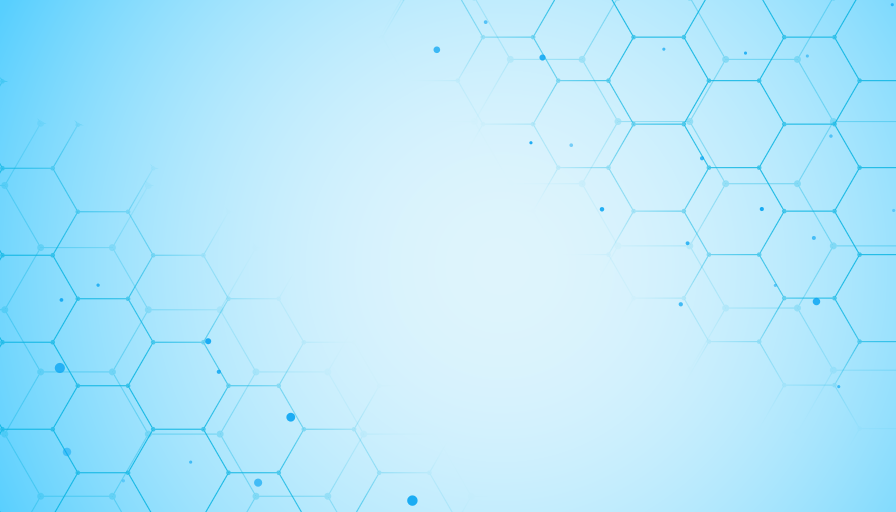
This background is drawn by a Shadertoy shader. Its source:

```glsl
// Pale blue radial backdrop with fading hexagon meshes and scattered dots in two corners.
#define GLOW_CENTRE vec2(0.98, 0.48)
#define GLOW_REACH 1.10
#define FINE_SIDE 0.0981
#define WIDE_SIDE 0.1402
#define LINE_HALF_WIDTH 0.0011
#define FINE_ALPHA 0.85
#define WIDE_ALPHA 0.36
#define DOT_CELL 0.155
#define DOT_CHANCE 0.72

const vec3 PALE = vec3(0.870, 0.957, 0.990);
const vec3 SKY  = vec3(0.340, 0.810, 0.995);
const vec3 CYAN = vec3(0.020, 0.700, 0.880);
const vec3 BLUE = vec3(0.020, 0.640, 0.950);

float hash(vec2 p) {
    vec3 q = fract(vec3(p.xyx) * 0.1031);
    q += dot(q, q.yzx + 33.33);
    return fract((q.x + q.y) * q.z);
}

// Antialiased coverage of a signed distance
float cover(float d, float px) {
    return clamp(0.5 - d / px, 0.0, 1.0);
}

// Flat-topped hexagon outlines with round joints at the corners
float hexMesh(vec2 p, vec2 centre, float side, float joint, float px) {
    vec2 cell = side * vec2(3.0, sqrt(3.0));
    vec2 q = p - centre;
    vec2 a = mod(q + 0.5 * cell, cell) - 0.5 * cell;
    vec2 b = mod(q, cell) - 0.5 * cell;
    vec2 h = abs(dot(a, a) < dot(b, b) ? a : b);
    float edge = 0.5 * cell.y - max(h.y, dot(h, vec2(0.8660, 0.5)));
    float corner = min(length(h - vec2(side, 0.0)),
                       length(h - 0.5 * vec2(side, cell.y)));
    return max(cover(edge - LINE_HALF_WIDTH, px),
               0.75 * cover(corner - joint, px));
}

// Slanted coordinate along which the mesh borders run
float slant(vec2 p) {
    return p.y + 0.577 * p.x;
}

// Coordinate rising from the lower left to the upper right corner
float diagonal(vec2 p) {
    return p.x + 0.9 * p.y;
}

// One dot per grid cell, kept inside the cell and limited to the two corners
float scatter(vec2 p, float px) {
    vec2 id = floor(p / DOT_CELL);
    float size = hash(id + 17.3);
    float radius = mix(0.003, 0.013, pow(size, 4.0));
    vec2 jitter = vec2(hash(id + 3.7), hash(id + 9.1));
    vec2 centre = (id + mix(vec2(0.12), vec2(0.88), jitter)) * DOT_CELL;
    float s = slant(centre), g = diagonal(centre);
    bool inCorner = (s > 1.15 && g > 1.6) || (s < 0.72 && g < 0.9);
    float shown = inCorner && hash(id + 41.9) < DOT_CHANCE ? 1.0 : 0.0;
    float alpha = mix(0.35, 0.95, hash(id + 27.7));
    return shown * alpha * cover(length(p - centre) - radius, px);
}

void mainImage(out vec4 fragColor, in vec2 fragCoord) {
    float px = 1.0 / iResolution.y;
    vec2 p = fragCoord * px;

    // Backdrop
    vec2 r = (p - GLOW_CENTRE) / GLOW_REACH;
    vec3 color = mix(PALE, SKY, clamp(dot(r, r), 0.0, 1.0));

    // Fades of the two corner meshes
    float s = slant(p), g = diagonal(p);
    float upper = smoothstep(1.54, 2.09, g) * smoothstep(0.10, 0.40, p.y);
    float lower = 1.0 - smoothstep(0.49, 1.014, g);

    // Wide, faint meshes
    float wide = upper * cover(1.048 - s, px)
               * hexMesh(p, vec2(1.4874, 0.7626), WIDE_SIDE, 0.0068, px);
    wide += lower * cover(s - 0.8105, px)
          * hexMesh(p, vec2(0.1495, 0.395), WIDE_SIDE, 0.0068, px);
    color = mix(color, CYAN, WIDE_ALPHA * wide);

    // Fine, strong meshes
    float fine = upper * cover(1.014 - s, px)
               * hexMesh(p, vec2(1.2865, 0.8425), FINE_SIDE, 0.0045, px);
    fine += lower * cover(s - 0.849, px)
          * hexMesh(p, vec2(0.3482, 0.2466), FINE_SIDE, 0.0045, px);
    color = mix(color, CYAN, FINE_ALPHA * fine);

    // Dots
    color = mix(color, BLUE, scatter(p, px));
    fragColor = vec4(color, 1.0);
}
```
